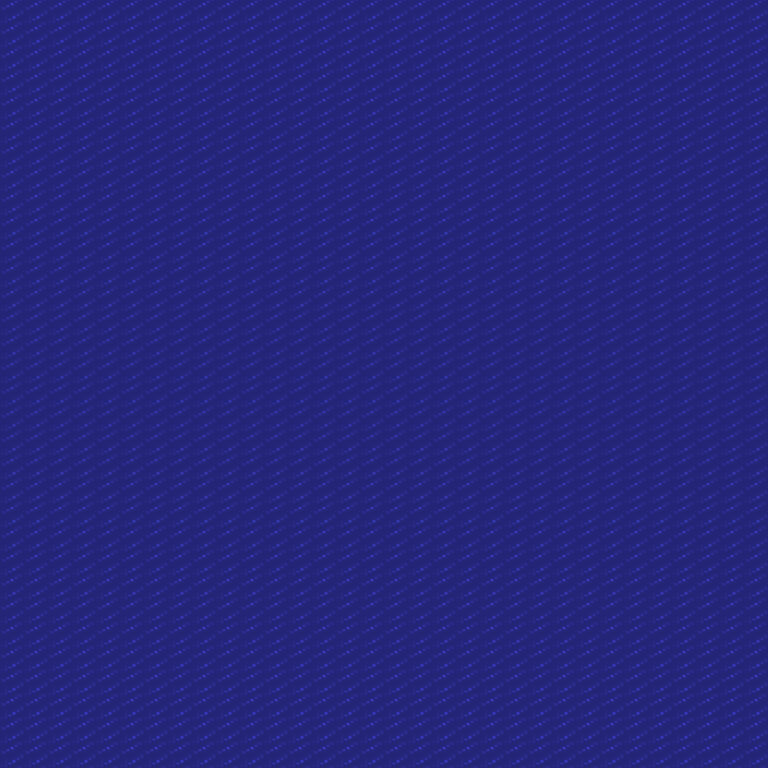
Give the GLSL for this texture, as a WebGL 2 fragment shader.

```glsl
#version 300 es
precision highp float;
// Deep blue twill cloth: a square grid of cells, each with two rising rows of tiny flecks.

uniform vec2 u_resolution;
out vec4 outColor;

const float CELLS = 32.0;              // repeats across and down
const float THREADS = 16.0;            // threads along one cell side
const float ROWS = 2.0;                // diagonals stacked in a cell
const vec2 FIRST_FLECK = vec2(8.0, 13.3); // in threads from the cell corner
const vec2 ROW_STEP = vec2(1.3, -8.9); // from the first row to the second
const vec2 FLECK_STEP = vec2(2.7, 1.45); // between flecks of one row
const int SIDE_FLECKS = 2;             // fainter flecks on each side
const float FLECK_FADE = 0.52;
const float FLECK_STRENGTH = 0.9;
const vec2 FLECK_SIZE = vec2(1.2, 0.95);
const vec2 FIBRE_GRID = vec2(6.0, 3.0); // noise steps along and across a row
const float FIBRE_STRENGTH = 0.4;
const float EDGE_SHEEN = 0.11;         // extra light towards top and bottom
const vec3 CLOTH = vec3(0.137, 0.143, 0.460);
const vec3 THREAD = vec3(0.222, 0.228, 0.755);
const float TAU = 6.2831853;

float hash(vec2 p) {
    vec3 q = fract(vec3(p.xyx) * 0.1031);
    q += dot(q, q.yzx + 33.33);
    return fract((q.x + q.y) * q.z);
}

// Slope of the lattice at a point, repeating with every sheared cell.
float gradientDot(vec2 id, vec2 offset) {
    float turns = floor(id.x / FIBRE_GRID.x);
    id += turns * vec2(-FIBRE_GRID.x, FIBRE_GRID.y);
    id.y = mod(id.y, ROWS * FIBRE_GRID.y);
    float angle = TAU * hash(id + 5.0);
    return dot(vec2(cos(angle), sin(angle)), offset);
}

float gradientNoise(vec2 p) {
    vec2 id = floor(p);
    vec2 f = p - id;
    vec2 w = f * f * f * (f * (f * 6.0 - 15.0) + 10.0);
    vec2 e = vec2(1.0, 0.0);
    float low = mix(gradientDot(id, f),
                    gradientDot(id + e.xy, f - e.xy), w.x);
    float high = mix(gradientDot(id + e.yx, f - e.yx),
                     gradientDot(id + e.xx, f - e.xx), w.x);
    return mix(low, high, w.y);
}

// Small crisp flecks along both diagonals, wrapped inside the cell.
float flecks(vec2 cell) {
    float light = 0.0;
    for (int row = 0; row < int(ROWS); row++) {
        for (int i = -SIDE_FLECKS; i <= SIDE_FLECKS; i++) {
            vec2 center = FIRST_FLECK + float(row) * ROW_STEP + float(i) * FLECK_STEP;
            vec2 d = cell * THREADS - center;
            d -= THREADS * floor(d / THREADS + 0.5);
            float spot = 1.0 - smoothstep(0.3, 1.45, length(d / FLECK_SIZE));
            float strength = FLECK_STRENGTH * pow(FLECK_FADE, abs(float(i)));
            light = max(light, strength * spot);
        }
    }
    return light;
}

void main() {
    vec2 uv = gl_FragCoord.xy / u_resolution;
    vec2 cell = uv * CELLS;

    // Diagonal coordinates: along the rows and across them.
    vec2 weave = vec2(cell.x, ROWS * cell.y - cell.x);
    vec2 anchor = FIRST_FLECK / THREADS;
    float ridge = 0.5 + 0.5 * cos(TAU * (weave.y - ROWS * anchor.y + anchor.x));

    // Faint fibres lie on the ridges, valleys stay plain.
    float fibres = max(gradientNoise(weave * FIBRE_GRID), 0.0);
    float light = flecks(cell) + ridge * (0.04 + FIBRE_STRENGTH * fibres);

    light *= 1.0 + EDGE_SHEEN * cos(TAU * uv.y);
    outColor = vec4(mix(CLOTH, THREAD, clamp(light, 0.0, 1.0)), 1.0);
}
```
